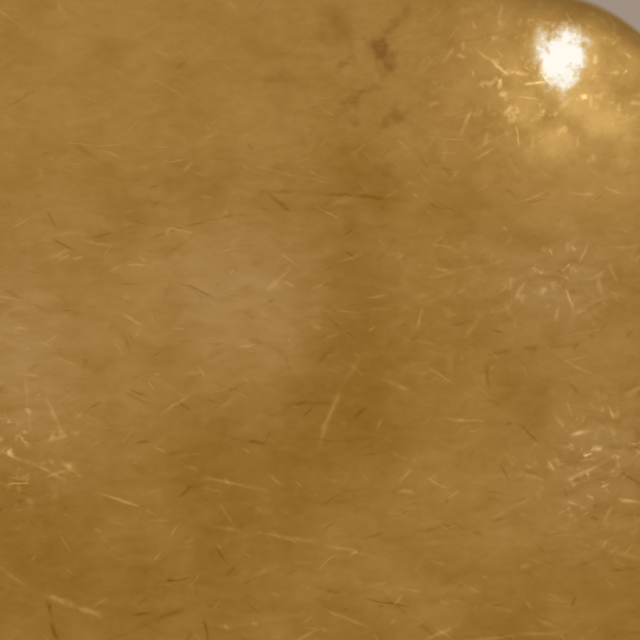
A Shadertoy shader for this texture:

```glsl
vec2 hash2(vec2 p) {
    vec3 q = fract(p.xyx * vec3(0.1031, 0.1030, 0.0973));
    q += dot(q, q.yzx + 33.33);
    return fract((q.xx + q.yz) * q.zy);
}

float gradientCorner(vec2 cell, vec2 offset) {
    return dot(hash2(cell + 71.0) * 2.0 - 1.0, offset);
}

float gradientNoise(vec2 p) {
    vec2 i = floor(p), f = fract(p);
    vec2 u = f * f * f * (f * (f * 6.0 - 15.0) + 10.0);
    vec2 e = vec2(0, 1);
    return mix(mix(gradientCorner(i, f), gradientCorner(i + e.yx, f - e.yx), u.x),
               mix(gradientCorner(i + e, f - e), gradientCorner(i + 1.0, f - 1.0), u.x), u.y);
}

float fbm(vec2 p) {
    float sum = 0.0, amp = 1.0;
    for (int i = 0; i < 4; i++) {
        sum += amp * gradientNoise(p);
        p = mat2(1.6, 1.2, -1.2, 1.6) * p + 9.7;
        amp *= 0.55;
    }
    return sum;
}

float blob(vec2 p, vec2 center, vec2 radius) {
    vec2 d = (p - center) / radius;
    return exp(-dot(d, d));
}

// Tapered, slightly bent strokes: positive is light, negative is dark
float scratches(vec2 p, float cells, float spread, float width, float seed) {
    vec2 g = p * cells, home = floor(g);
    float sum = 0.0;
    for (int j = -1; j <= 1; j++)
    for (int i = -1; i <= 1; i++) {
        vec2 cell = home + vec2(i, j);
        vec2 place = hash2(cell + seed);
        vec2 shape = hash2(cell + seed + 37.0);
        vec2 look = hash2(cell + seed + 83.0);
        float angle = spread * (shape.x - 0.5);
        vec2 dir = vec2(cos(angle), sin(angle));
        vec2 d = g - cell - place;
        d = vec2(dot(d, dir), dot(d, vec2(-dir.y, dir.x)));
        d.y += (shape.y - 0.5) * 0.3 * d.x * d.x;
        float halfLength = mix(0.2, 0.85, look.x * look.x);
        float across = d.y / (width * cells * mix(0.5, 1.6, place.x));
        float along = 1.0 - smoothstep(halfLength * 0.3, halfLength, abs(d.x));
        sum += along * exp(-across * across) * (look.y * 1.9 - 0.85);
    }
    return sum;
}

void mainImage(out vec4 fragColor, in vec2 fragCoord) {
    vec2 uv = fragCoord / iResolution.xy;
    vec2 warped = uv + 0.025 * vec2(fbm(uv * 12.0), fbm(uv * 12.0 + 40.0));
    float streaks = fbm(warped * vec2(14, 42) + 3.0);
    float grain = fbm(uv * vec2(48, 75) + 60.0);

    // Mottled amber base with a darker middle column and lower edge
    float tone = 0.32 + 0.45 * uv.y + 0.5 * fbm(uv * 3.0) + 0.4 * fbm(uv * 8.0 + 21.0);
    tone -= 0.5 * blob(warped, vec2(0.54, 0.55), vec2(0.07, 0.28));
    tone = smoothstep(-0.15, 1.05, tone) + 0.28 * streaks + 0.2 * grain;
    vec3 color = mix(vec3(0.55, 0.39, 0.155), vec3(0.64, 0.478, 0.245), tone);

    // Pale hazy patches
    float haze = 0.75 * blob(warped, vec2(0.38, 0.54), vec2(0.14, 0.13))
               + 0.7 * blob(warped, vec2(0.03, 0.45), vec2(0.12, 0.15))
               + 0.8 * blob(warped, vec2(0.88, 0.56), vec2(0.10, 0.08))
               + 0.7 * blob(warped, vec2(0.94, 0.28), vec2(0.10, 0.10));
    color = mix(color, vec3(0.675, 0.525, 0.33), clamp(haze * (0.75 + 0.6 * streaks), 0.0, 1.0));

    // Soft brown stains near the top
    float stain = blob(uv, vec2(0.58, 0.89), vec2(0.12, 0.14)) * smoothstep(0.0, 0.7, fbm(uv * 19.0 + 5.0));
    stain += 0.7 * blob(warped, vec2(0.595, 0.93), vec2(0.018, 0.02));
    stain += 0.5 * blob(warped, vec2(0.525, 0.96), vec2(0.02, 0.03));
    color -= min(stain, 1.0) * vec3(0.11, 0.11, 0.08);

    // Broad warm reflection
    float glow = blob(warped, vec2(0.90, 0.86), vec2(0.15, 0.13));
    color = mix(color, vec3(0.82, 0.65, 0.37), clamp(glow * (0.9 + 0.9 * fbm(uv * 18.0)), 0.0, 1.0));

    // Scratches broken by noise, calmer toward the top
    float wear = mix(1.0, 0.45, smoothstep(0.65, 0.9, uv.y));
    float lower = 1.0 - smoothstep(0.25, 0.65, uv.y);
    vec2 bent = uv + 0.004 * vec2(fbm(uv * 25.0), fbm(uv * 25.0 + 8.0));
    float broken = smoothstep(-0.4, 0.35, fbm(uv * 24.0 + 77.0));
    float marks = 0.8 * scratches(bent, 3.5, 0.5, 0.0024, 3.0)
                + 0.8 * scratches(bent, 7.0, 1.0, 0.0026, 19.0)
                + lower * scratches(bent, 7.0, 3.0, 0.0032, 51.0)
                + 0.8 * scratches(bent, 16.0, 1.5, 0.0022, 67.0)
                + 0.7 * scratches(bent, 30.0, 2.2, 0.0019, 91.0);
    color += marks * broken * wear * vec3(0.105, 0.102, 0.095);

    // Bright broken glints gathered around the reflections
    float glintArea = blob(uv, vec2(0.86, 0.89), vec2(0.15, 0.11))
                    + 0.7 * blob(uv, vec2(0.87, 0.57), vec2(0.08, 0.06))
                    + 0.9 * blob(uv, vec2(0.93, 0.27), vec2(0.09, 0.09))
                    + 0.7 * blob(uv, vec2(0.03, 0.30), vec2(0.08, 0.08))
                    + 0.3 * blob(uv, vec2(0.70, 0.52), vec2(0.08, 0.12));
    float glints = max(scratches(bent, 34.0, 3.0, 0.0026, 101.0), 0.0)
                 + max(scratches(bent, 20.0, 5.0, 0.0028, 137.0), 0.0)
                 + 0.5 * smoothstep(0.15, 0.6, fbm(uv * 42.0 + 15.0));
    color += glints * glintArea * (0.4 + 0.6 * broken) * vec3(0.36, 0.36, 0.33);

    // Hot lamp core with a ragged outline
    float core = blob(warped, vec2(0.88, 0.908), vec2(0.045, 0.05)) * (1.0 + 0.8 * fbm(uv * 40.0));
    color = mix(color, vec3(1.0, 0.98, 0.93), smoothstep(0.2, 0.75, core));

    // Shaded rim and the grey background past the curved corner
    float edge = uv.y - (1.005 - 3.0 * pow(max(uv.x - 0.86, 0.0), 2.0));
    color = mix(color, vec3(0.47, 0.34, 0.16), 0.75 * smoothstep(-0.05, 0.0, edge) * smoothstep(0.72, 0.9, uv.x));
    color = mix(color, vec3(0.63, 0.57, 0.52), smoothstep(-0.005, 0.008, edge) * smoothstep(0.86, 0.9, uv.x));
    fragColor = vec4(clamp(color, 0.0, 1.0), 1.0);
}
```
